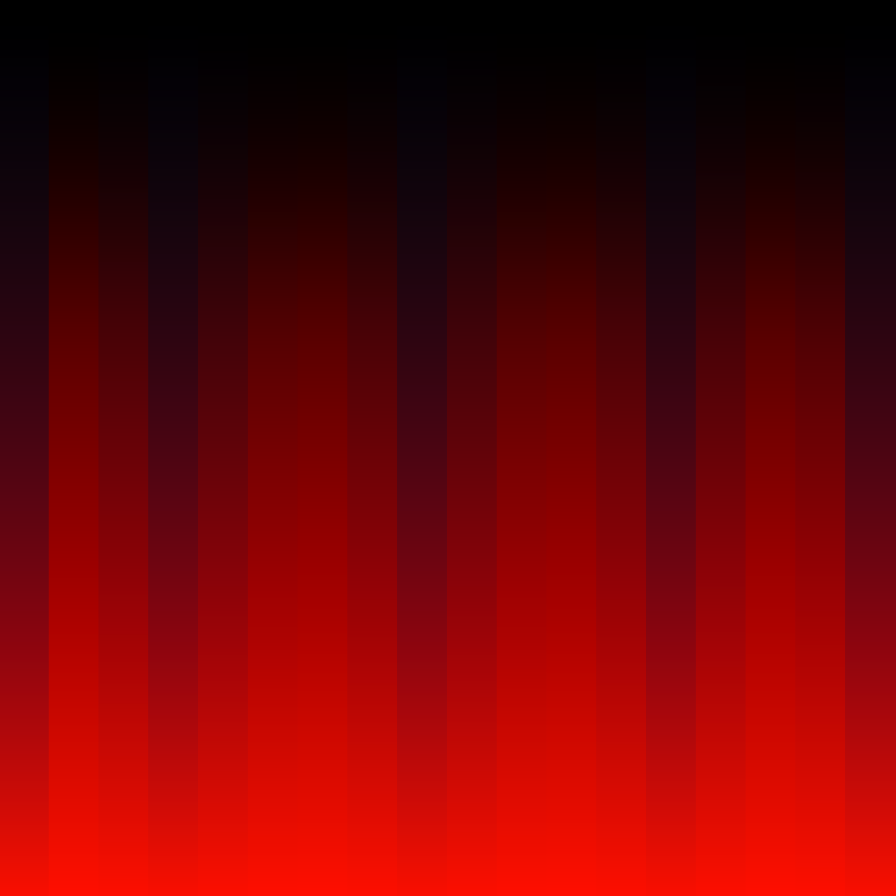
This background is drawn by a Shadertoy shader. Its source:

```glsl
#define COLUMNS 18.0
#define FOLD_PERIOD 5.0
#define FOLD_OFFSET 2.0
#define EDGE_SKEW 0.6
#define FOLD_SKEW 1.15
#define COLUMN_SHIFT 0.012
#define LIT_GAMMA 1.07
#define SHADE_GAMMA 1.75
#define VIOLET_TINT 0.28

const float PI = 3.14159265;

// Brightness of one column: 0 in the creases, 1 at the crest of each fold
float foldLevel(float column) {
    float crease = FOLD_PERIOD * floor((column + FOLD_OFFSET) / FOLD_PERIOD) - FOLD_OFFSET;
    float left = max(crease, 0.0);
    float right = min(crease + FOLD_PERIOD, COLUMNS - 1.0);
    float across = (column - left) / (right - left);
    float skew = mix(EDGE_SKEW, FOLD_SKEW, step(3.5, right - left));
    return sin(PI * pow(across, skew));
}

// Pure red ramp of the crests
vec3 litColor(float depth) {
    float red = pow(depth, LIT_GAMMA) * smoothstep(-0.1, 0.4, depth);
    float green = 0.055 * smoothstep(0.6, 1.0, depth);
    return vec3(red, green, 0.0);
}

// Darker, violet-tinted ramp of the creases
vec3 shadeColor(float depth) {
    float red = 0.98 * pow(depth, SHADE_GAMMA);
    float green = 0.02 * smoothstep(0.0, 0.3, depth) + 0.035 * smoothstep(0.7, 1.0, depth);
    float blue = VIOLET_TINT * depth * (1.0 - depth);
    return vec3(red, green, blue);
}

void mainImage(out vec4 fragColor, in vec2 fragCoord) {
    vec2 uv = fragCoord / iResolution.xy;
    float depth = 1.0 - uv.y;

    // Quantised columns with a one-pixel blend at their edges
    float x = uv.x * COLUMNS + COLUMN_SHIFT;
    float column = clamp(floor(x), 0.0, COLUMNS - 1.0);
    float next = min(column + 1.0, COLUMNS - 1.0);
    float pixel = COLUMNS / iResolution.x;
    float blend = smoothstep(1.0 - pixel, 1.0, x - column);
    float level = mix(foldLevel(column), foldLevel(next), blend);

    // Both ramps fade to black at the top
    vec3 color = mix(shadeColor(depth), litColor(depth), clamp(level, 0.0, 1.0));
    color *= smoothstep(0.0, 0.09, depth);
    fragColor = vec4(color, 1.0);
}
```
